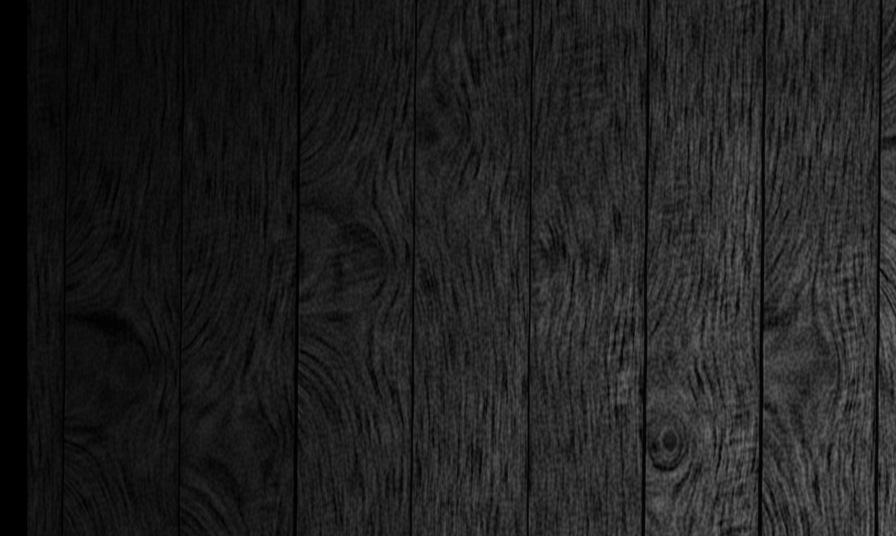
Write a Shadertoy shader that draws this texture.

```glsl
// Charcoal wooden planks with carved grain, knots and dark seams, lit from the lower right.

const float PITCH = 0.1297;       // plank width, share of canvas width
const float FIRST_SEAM = 0.0755;  // first seam along the top edge
const float LEAN = 0.0058;        // leftward drift of seams toward the bottom
const float LEFT_GAP = 0.0305;    // black strip on the left
const vec3 WOOD_TINT = vec3(1.0, 1.0, 1.005);

float hash1(float n) {
    return fract(sin(n * 91.37 + 4.1) * 4375.85);
}

vec2 gradientAt(vec2 cell) {
    vec3 p = fract(vec3(cell.xyx) * vec3(0.1031, 0.103, 0.0973));
    p += dot(p, p.yzx + 33.33);
    float angle = 6.2832 * fract((p.x + p.y) * p.z);
    return vec2(cos(angle), sin(angle));
}

// Gradient noise, roughly -0.7 to 0.7
float noise(vec2 p) {
    vec2 i = floor(p), f = p - i;
    vec2 u = f * f * f * (f * (f * 6.0 - 15.0) + 10.0);
    vec2 e = vec2(0.0, 1.0);
    float low = mix(dot(gradientAt(i), f),
                    dot(gradientAt(i + e.yx), f - e.yx), u.x);
    float high = mix(dot(gradientAt(i + e.xy), f - e.xy),
                     dot(gradientAt(i + e.yy), f - e.yy), u.x);
    return mix(low, high, u.y);
}

float fbm(vec2 p) {
    float sum = 0.0, gain = 1.0;
    for (int i = 0; i < 3; i++) {
        sum += gain * noise(p);
        p = p * 2.03 + 17.3;
        gain *= 0.5;
    }
    return sum;
}

// Knot position: x across the plank, y up the canvas
vec2 knotCentre(float plank, float width) {
    return vec2((0.5 + 0.34 * sin(plank + 0.5)) * width,
                0.46 + 0.3 * cos(1.4 * (plank - 3.0)));
}

// Relative brightness of the carved surface; q is in canvas heights
float grainShade(vec2 q, float plank, float width) {
    vec2 offset = vec2(37.0, 53.0) * (plank + 3.0);
    vec2 d = q - knotCentre(plank, width);
    d.x += 0.016 * noise(q * vec2(5.0, 2.5) + offset);
    float strength = mix(0.4, 0.9, hash1(plank + 2.0));

    // Rings near the knot open into straight grain farther away
    float ring = length(d * vec2(1.0, 0.6));
    float bend = strength * exp(-d.y * d.y * 20.0);
    float across = mix(d.x, ring, bend) + 0.002 * noise(q * 30.0 + offset);

    float ridges = noise(vec2(across * 135.0, d.y * 11.0 + d.x * 6.0) + offset);
    float fibres = noise(vec2(across * 215.0, d.y * 30.0) + offset.yx);
    float pores = noise(q * vec2(165.0, 110.0) + offset);
    float patches = fbm(q * vec2(7.0, 3.5) + offset.yx);

    // Slanted saw marks in scattered patches
    float sawMask = smoothstep(0.08, 0.4, noise(q * vec2(9.0, 3.0) + offset));
    float saw = noise(vec2(q.x * 14.0, (q.y - 0.3 * q.x) * 85.0) + offset);

    float relief = mix(0.65, 1.1, smoothstep(-0.35, 0.35, patches));
    float shade = 1.0 + relief * (0.72 * ridges + 0.6 * fibres) + 0.55 * pores;
    shade += 0.2 * patches + 0.6 * sawMask * saw;
    shade -= 0.25 * smoothstep(0.12, 0.42, -ridges) * relief;

    // Dark knot heart with a wider stain
    float heart = exp(-dot(d, d) * 2200.0);
    float stain = exp(-dot(d * vec2(0.7, 1.3), d * vec2(0.7, 1.3)) * 330.0);
    return max(shade, 0.15) * (1.0 - strength * (0.4 * heart + 0.25 * stain));
}

// Broad light: dim at the left and top, strongest at the lower right
float lightAt(vec2 uv) {
    float side = mix(0.055, 0.228, smoothstep(-0.05, 1.05, uv.x));
    return side * mix(1.08, 0.7, smoothstep(0.35, 1.0, uv.y));
}

void mainImage(out vec4 fragColor, in vec2 fragCoord) {
    vec2 uv = fragCoord / iResolution.xy;
    float aspect = iResolution.x / iResolution.y;
    float pixel = 1.0 / iResolution.y;
    float width = PITCH * aspect;

    // Plank index and position inside the plank
    float wobble = 0.0011 * noise(vec2(uv.x * 6.0, uv.y * 9.0));
    float p = (uv.x - FIRST_SEAM + LEAN * (1.0 - uv.y) + wobble) / PITCH;
    float plank = floor(p);
    vec2 q = vec2((p - plank) * width, uv.y);

    float tone = lightAt(uv) * grainShade(q, plank, width);
    tone *= mix(0.92, 1.08, hash1(plank + 8.0));

    // Seams: dark gap, soft shadow and a worn bright lip on the right
    float seam = floor(p + 0.5);
    float dist = (p - seam) * width;
    float gap = 0.0014 + 0.0026 * hash1(seam + 5.0) * (1.0 - 0.6 * uv.y);
    float wear = smoothstep(-0.25, 0.4, noise(vec2(seam * 7.3, uv.y * 14.0)));
    float lip = exp(-pow((dist - gap - 0.0022) / 0.0018, 2.0));
    tone += 0.5 * lightAt(uv) * wear * lip;
    tone *= 1.0 - 0.3 * exp(-abs(dist) / 0.007);
    tone *= mix(0.1, 1.0, smoothstep(gap - pixel, gap + pixel, abs(dist)));

    // Empty strip beside the first plank
    float gapEdge = (uv.x - LEFT_GAP) * aspect;
    tone *= smoothstep(-pixel, pixel, gapEdge);
    fragColor = vec4(clamp(tone, 0.0, 0.4) * WOOD_TINT, 1.0);
}
```
